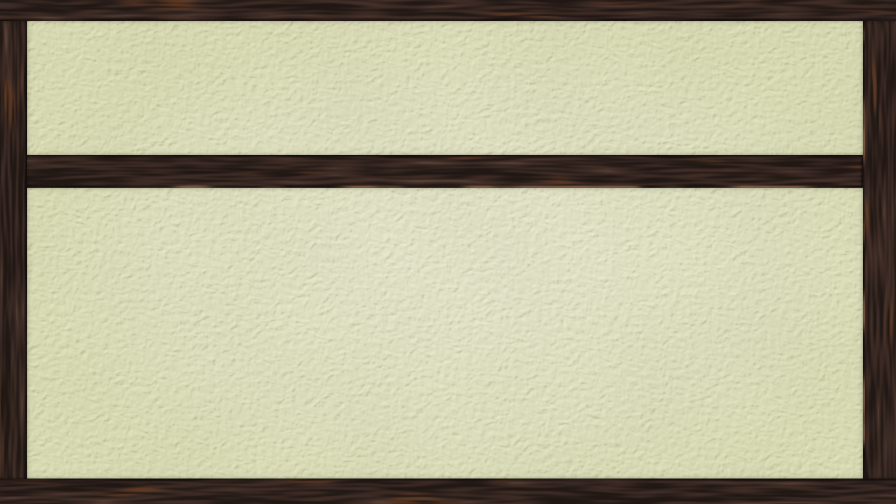
Reproduce this background procedurally as a Shadertoy shader.

```glsl
// Pale textured plaster wall framed by dark grained timber beams.

const vec3 PLASTER_EDGE = vec3(0.835, 0.842, 0.690);
const vec3 PLASTER_MID  = vec3(0.872, 0.872, 0.765);
const vec3 WOOD_DARK    = vec3(0.130, 0.095, 0.080);
const vec3 WOOD_BROWN   = vec3(0.240, 0.168, 0.145);
const vec3 WOOD_PALE    = vec3(0.370, 0.275, 0.220);
const vec3 WOOD_AMBER   = vec3(0.430, 0.240, 0.110);
const vec3 EDGE_LIGHT   = vec3(0.660, 0.480, 0.360);

vec2 gradientAt(vec2 cell) {
    vec3 q = fract(cell.xyx * vec3(0.1031, 0.1030, 0.0973));
    q += dot(q, q.yzx + 33.33);
    float angle = 6.28318 * fract((q.x + q.y) * q.z);
    return vec2(cos(angle), sin(angle));
}

// Gradient noise, roughly -0.7 to 0.7
float gradientNoise(vec2 p) {
    vec2 i = floor(p), f = fract(p);
    vec2 w = f * f * f * (f * (f * 6.0 - 15.0) + 10.0);
    vec2 e = vec2(0.0, 1.0);
    float a = dot(gradientAt(i), f);
    float b = dot(gradientAt(i + e.yx), f - e.yx);
    float c = dot(gradientAt(i + e.xy), f - e.xy);
    float d = dot(gradientAt(i + e.yy), f - e.yy);
    return mix(mix(a, b, w.x), mix(c, d, w.x), w.y);
}

// Signed distance to a box given by two corners; negative inside
float boxDistance(vec2 p, vec2 low, vec2 high) {
    vec2 d = abs(p - 0.5 * (low + high)) - 0.5 * (high - low);
    return length(max(d, 0.0)) + min(max(d.x, d.y), 0.0);
}

float plasterHeight(vec2 p) {
    vec2 warp = vec2(gradientNoise(p * 28.0), gradientNoise(p * 28.0 + 40.0));
    vec2 q = p + 0.008 * warp;
    return gradientNoise(q * vec2(72.0, 92.0))
         + 0.55 * gradientNoise(q * vec2(130.0, 150.0) + 17.0);
}

vec3 plaster(vec2 p, vec2 size) {
    // Soft pool of light with a broad uneven tint
    float reach = length((p - size * vec2(0.52, 0.48)) / size);
    float glow = 1.0 - smoothstep(0.05, 0.60, reach);
    vec3 color = mix(PLASTER_EDGE, PLASTER_MID, glow);
    color += 0.012 * gradientNoise(p * 5.0);

    // Relief lit from the upper left
    vec2 toLight = vec2(-0.0025, 0.0035);
    float relief = plasterHeight(p) - plasterHeight(p + toLight);
    color += 0.055 * relief * vec3(0.9, 0.95, 1.1);
    float pit = smoothstep(0.25, 0.75, -relief);
    return color - pit * vec3(0.03, 0.035, 0.05);
}

// Timber with the grain running along p.x
vec3 timber(vec2 p, float seed) {
    p.y += 0.004 * gradientNoise(p * vec2(5.0, 12.0) + seed);
    float broad = gradientNoise(p * vec2(3.0, 55.0) + seed);
    float fine = gradientNoise(p * vec2(11.0, 150.0) + seed * 1.7);
    float grain = 0.48 + 0.5 * broad + 0.75 * fine;
    vec3 color = mix(WOOD_DARK, WOOD_BROWN, smoothstep(0.1, 0.8, grain));
    color = mix(color, WOOD_PALE, 0.7 * smoothstep(0.75, 1.1, grain));
    float amber = smoothstep(0.22, 0.5, gradientNoise(p * vec2(5.0, 42.0) + seed * 2.3));
    return mix(color, WOOD_AMBER, 0.6 * amber * smoothstep(0.3, 0.8, grain));
}

// Lays one beam over the color, with a contact shadow and dark rims
vec3 addBeam(vec3 color, vec2 p, vec2 low, vec2 high, bool upright, float seed, float pixel) {
    float d = boxDistance(p, low, high);
    color *= 1.0 - 0.22 * exp(-max(d, 0.0) / 0.003);
    vec3 wood = timber(upright ? p.yx : p, seed);
    wood *= mix(0.5, 1.0, smoothstep(0.0, 0.007, -d));
    return mix(color, wood, smoothstep(0.5, -0.5, d / pixel));
}

// Broken highlight on a worn edge; p.x runs along it, p.y across it
float wornEdge(vec2 p, float start, float end, float pixel) {
    float span = smoothstep(start, start + 0.05, p.x) * smoothstep(end, end - 0.05, p.x);
    float broken = smoothstep(-0.25, 0.25, gradientNoise(vec2(p.x * 13.0, 3.5)));
    float halfWidth = 0.0013;
    return span * broken * smoothstep(halfWidth + pixel, halfWidth, abs(p.y));
}

void mainImage(out vec4 fragColor, in vec2 fragCoord) {
    float pixel = 1.0 / iResolution.y;
    vec2 p = fragCoord * pixel;
    vec2 size = vec2(iResolution.x * pixel, 1.0);
    float left = 0.0535, right = size.x - 0.0655;
    float bottom = 0.0505, top = 0.9585;
    float railLow = 0.6275, railHigh = 0.6925, margin = 0.1;

    vec3 color = plaster(p, size);

    // Middle rail, posts, then the full-width sill and lintel
    color = addBeam(color, p, vec2(0.0, railLow), vec2(right, railHigh), false, 11.3, pixel);
    color = addBeam(color, p, vec2(-margin), vec2(left, 1.0 + margin), true, 23.7, pixel);
    color = addBeam(color, p, vec2(right, -margin), size + margin, true, 37.1, pixel);

    // Worn highlights under the rail and beside the right post
    float railGlint = wornEdge(vec2(p.x, p.y - railLow - 0.002), 0.25, size.x - 0.15, pixel);
    float postGlint = wornEdge(vec2(p.y, p.x - right - 0.002), bottom, top, pixel);
    color = mix(color, EDGE_LIGHT, 0.6 * max(railGlint, postGlint));

    color = addBeam(color, p, vec2(-margin), vec2(size.x + margin, bottom), false, 51.9, pixel);
    color = addBeam(color, p, vec2(-margin, top), size + margin, false, 67.3, pixel);

    fragColor = vec4(clamp(color, 0.0, 1.0), 1.0);
}
```
